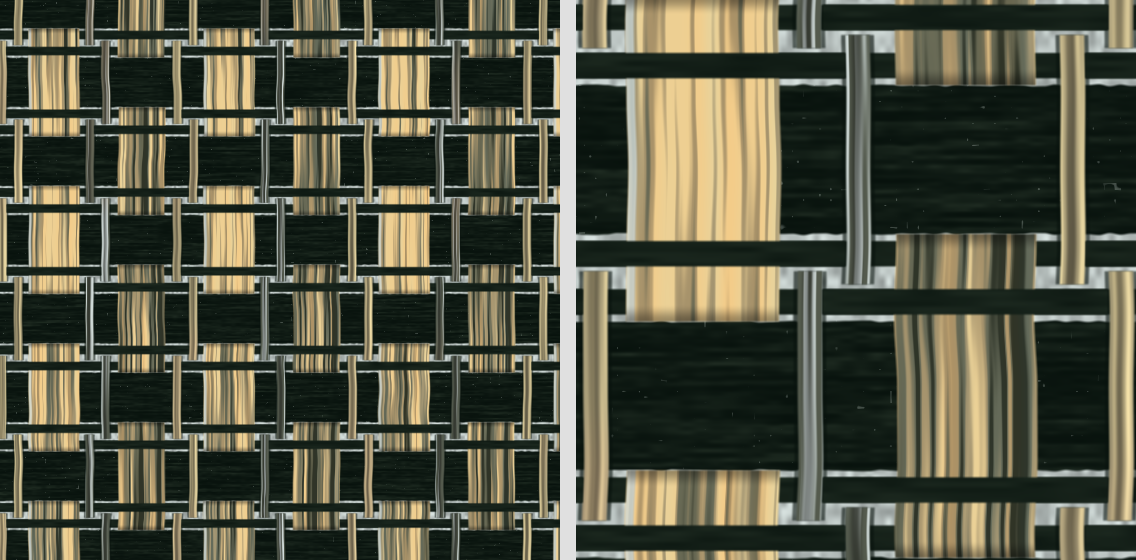
Left, the full canvas; right, a detail of the centre.
Give the GLSL for this texture, as a Shadertoy shader.

```glsl
// Woven mat: straw ribbons and thin strands run down, black bands and cords run across.
// Columns and rows alternate over and under like a checkerboard, so each layer is
// masked by its distance to the nearest crossing of the right parity.

const float CANVAS = 768.0;              // units across the canvas
const vec2 PITCH = vec2(120.0, 108.0);   // one column by one row; a repeat is two by two
const vec2 FIRST = vec2(74.0, 5.0);      // first crossing, from the top left

const vec3 BLACK  = vec3(0.03, 0.07, 0.05);
const vec3 SHEEN  = vec3(0.13, 0.18, 0.14);
const vec3 SLATE  = vec3(0.18, 0.21, 0.17);
const vec3 GREY   = vec3(0.39, 0.42, 0.36);
const vec3 KHAKI  = vec3(0.63, 0.59, 0.46);
const vec3 CREAM  = vec3(0.90, 0.83, 0.62);
const vec3 ROSE   = vec3(0.70, 0.58, 0.46);
const vec3 SILVER = vec3(0.81, 0.85, 0.84);

float hash(vec2 p) {
    p = fract(p * vec2(0.1031, 0.1137));
    p += dot(p, p.yx + 33.33);
    return fract((p.x + p.y) * p.x * 17.31);
}

float noise(vec2 p) {
    vec2 i = floor(p), f = fract(p);
    f = f * f * (3.0 - 2.0 * f);
    return mix(mix(hash(i), hash(i + vec2(1, 0)), f.x),
               mix(hash(i + vec2(0, 1)), hash(i + vec2(1, 1)), f.x), f.y);
}

// Coverage of a shape with signed distance d
float cover(float d, float soft) {
    return 1.0 - smoothstep(-soft, soft, d);
}

// Signed offset to the nearest multiple of period
float wrap(float v, float period) {
    return mod(v + 0.5 * period, period) - 0.5 * period;
}

// Dark to pale straw tones
vec3 strawTone(float t) {
    vec3 c = mix(SLATE, GREY, smoothstep(0.0, 0.3, t));
    c = mix(c, KHAKI, smoothstep(0.3, 0.6, t));
    return mix(c, CREAM, smoothstep(0.6, 0.95, t));
}

// Bundle of upright fibres, drifting slowly along its length
vec3 ribbonColor(float x, float y, float seed, float bias) {
    float drift = y * 0.004;
    float n = 0.55 * noise(vec2(x / 4.5 + seed, drift + seed))
            + 0.45 * noise(vec2(x / 2.2 + seed * 3.0, drift * 1.5));
    vec3 c = strawTone((n - 0.5) * 2.1 + 0.5 + bias);
    return mix(c, c * ROSE * 1.6, 0.6 * noise(vec2(x / 7.0 + seed * 5.0, drift)));
}

// Thin strand with bright rims and a darker groove
vec3 strandColor(float x, float y, float tan01, float seed) {
    float n = noise(vec2(x / 2.0 + seed * 7.0, y * 0.006 + seed));
    vec3 warm = mix(KHAKI * 0.8, CREAM, n);
    vec3 cool = mix(GREY * 0.75, SILVER * 0.9, smoothstep(0.35, 0.9, n));
    vec3 c = mix(cool, warm, tan01);
    c = mix(c, ROSE, 0.35 * smoothstep(0.5, 0.9, noise(vec2(seed, y * 0.008))));
    return c * (0.72 + 0.4 * smoothstep(0.5, 4.0, abs(x + 0.8)));
}

// Black yarn: fine threads across, with rare dust
vec3 bandColor(vec2 p) {
    float thread = noise(vec2(p.x * 0.025, p.y / 2.2)) * 0.7 + noise(p * vec2(0.15, 0.5)) * 0.3;
    float dust = smoothstep(0.93, 1.0, noise(p / 2.5 + 40.0));
    return mix(BLACK, SHEEN, thread * thread) + 0.22 * dust;
}

void mainImage(out vec4 fragColor, in vec2 fragCoord) {
    vec2 uv = fragCoord / iResolution.xy;
    vec2 p = vec2(uv.x, 1.0 - uv.y) * CANVAS;
    float soft = 0.5 + 0.7 * CANVAS / iResolution.y;
    vec2 q = p - FIRST;
    vec2 cell = floor(q / PITCH + 0.5);
    vec2 near = q - cell * PITCH;
    float odd = mod(cell.x, 2.0);

    // Offsets to the crossing where the band is on top, and where the ribbon is
    float dy = wrap(q.y - PITCH.y * cell.x, 2.0 * PITCH.y);
    float dx = wrap(q.x - PITCH.x * (cell.y + 1.0), 2.0 * PITCH.x);
    float sway = 2.0 * (noise(vec2(cell.x * 9.0, p.y * 0.03)) - 0.5);
    float x = near.x + sway;

    // Pale ground, with the cords and bands lying across it
    vec3 color = SILVER * (0.72 + 0.33 * noise(p / vec2(3.0, 5.0)));
    float cord = cover(abs(abs(near.y) - 43.0) - 5.8, soft);
    float band = cover(abs(near.y) - 34.5 + noise(vec2(p.x * 0.2, cell.y)), soft);
    vec3 yarn = bandColor(p);
    vec3 cordColor = mix(BLACK, SHEEN, 0.25 + 0.5 * noise(p * vec2(0.06, 0.4)));
    color = mix(color, cordColor, cord);
    color = mix(color, yarn, band);

    // Thin strands on either side of the column, over the band
    float side = x < 0.0 ? -1.0 : 1.0;
    float strandX = x - side * 49.0;
    float warmSide = side * (odd - 0.5) > 0.0 ? 1.0 : 0.0;
    float seed = cell.x * 1.7 + side * 0.6 + 20.0;
    float reach = cover(abs(dy) - 57.0, soft);
    color = mix(color, BLACK, 0.6 * reach * cover(abs(strandX) - 7.5, soft));
    color = mix(color, strandColor(strandX, p.y, warmSide, seed),
                reach * cover(abs(strandX) - 5.6, soft));

    // Straw ribbon, hidden where the band crosses over it
    float halfWidth = mix(35.0, 32.0, odd);
    vec3 straw = ribbonColor(x, p.y, odd * 17.0 + cell.x * 0.13 + 5.0, mix(0.2, -0.02, odd));
    float rim = (1.0 - odd) * cover(abs(x + 33.0) - 2.0, soft);
    straw = mix(straw, SILVER, 0.8 * rim);
    straw *= 1.0 - 0.35 * (1.0 - smoothstep(34.0, 42.0, abs(dy)));
    float ribbon = cover(abs(x) - halfWidth, soft) * cover(34.0 - abs(dy), soft);
    color = mix(color, straw, ribbon);

    // Cords that cross over the ribbon and its neighbouring strands
    float over = cord * cover(abs(dx) - 65.0, soft);
    color = mix(color, cordColor, over);

    fragColor = vec4(clamp(color, 0.0, 1.0), 1.0);
}
```
